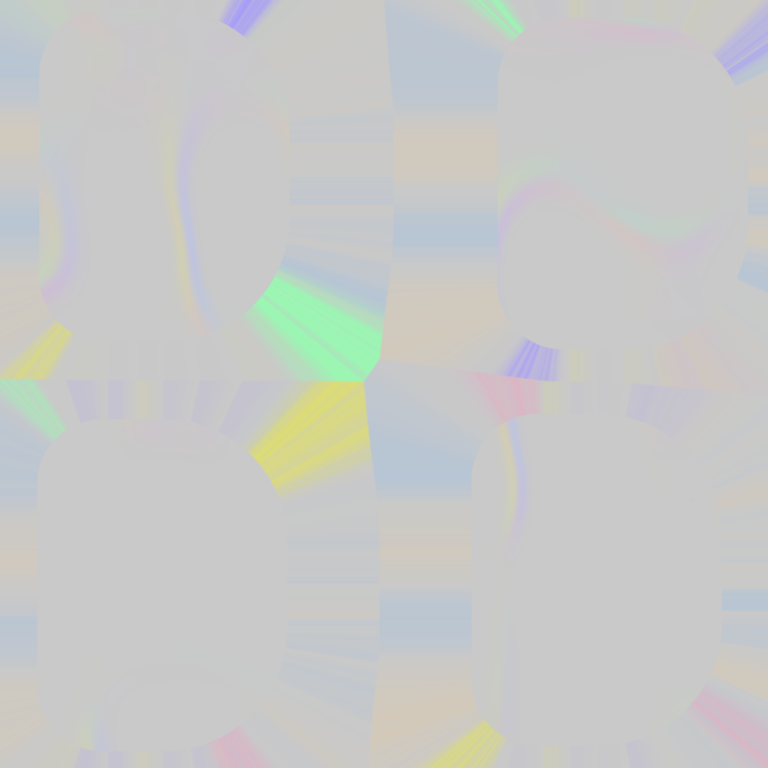
A Shadertoy shader for this background:

```glsl
#define HALF_SIZE vec2(0.163, 0.216)
#define LEFT_RADIUS 0.085
#define RIGHT_RADIUS 0.16
#define BAND_PERIOD 0.197
#define BAND_STRENGTH 0.62
#define VEIN_SCALE 5.5
#define VEIN_WIDTH 0.075
#define VEIN_STRENGTH 0.0011

const vec3 GREY = vec3(0.787);
const vec3 SKY = vec3(0.67, 0.76, 0.86);
const vec3 SAND = vec3(0.845, 0.79, 0.70);
const vec3 FAN_COLOURS[4] = vec3[4](
    vec3(0.61, 0.96, 0.70),   // green
    vec3(0.86, 0.86, 0.47),   // yellow
    vec3(0.66, 0.62, 0.97),   // violet
    vec3(0.87, 0.70, 0.76));  // pink

// Island order: top left, top right, bottom left, bottom right
const vec2 CENTRES[4] = vec2[4](vec2(0.214, 0.772), vec2(0.811, 0.761),
                                vec2(0.211, 0.238), vec2(0.777, 0.245));

// One column per island; corners: top right, top left, bottom left, bottom right
const mat4 FAN_ANGLE = mat4(1.13, 2.20, -2.15, -0.87,  0.87, 2.18, -2.04, -1.20,
                            0.84, 2.17, -2.10, -1.18,  1.20, 2.02, -2.17, -0.87);
const mat4 FAN_WIDTH = mat4(0.12, 0.15, 0.08, 0.24,  0.13, 0.07, 0.13, 0.25,
                            0.24, 0.07, 0.10, 0.15,  0.22, 0.16, 0.10, 0.13);
const mat4 FAN_POWER = mat4(0.9, 0.1, 0.6, 1.0,  0.6, 0.8, 0.65, 0.2,
                            1.0, 0.5, 0.1, 0.7,  0.12, 0.7, 0.9, 0.6);
const mat4 FAN_HUE = mat4(2, 0, 1, 0,  2, 0, 2, 3,  1, 0, 1, 3,  2, 3, 1, 3);

float hash(vec2 p) {
    p = fract(p * vec2(0.1031, 0.1137));
    p += dot(p, p.yx + 33.33);
    return fract((p.x + p.y) * p.x * 17.3);
}

float noise(vec2 p) {
    vec2 i = floor(p), f = fract(p);
    f = f * f * (3.0 - 2.0 * f);
    return mix(mix(hash(i), hash(i + vec2(1, 0)), f.x),
               mix(hash(i + vec2(0, 1)), hash(i + 1.0), f.x), f.y);
}

// Signed stripes with one crisp and one fading edge
float stripes(float x, float seed) {
    float f = fract(x);
    float level = hash(vec2(floor(x) + 57.0, seed)) * 2.0 - 1.0;
    return level * smoothstep(0.0, 0.08, f) * (1.0 - smoothstep(0.3, 1.0, f));
}

// Distance to an island, its nearest edge point and outward normal
float island(vec2 p, out vec2 edge, out vec2 normal) {
    float r = p.x > 0.0 ? RIGHT_RADIUS : LEFT_RADIUS;
    vec2 q = abs(p) - HALF_SIZE + r;
    float d = length(max(q, 0.0)) + min(max(q.x, q.y), 0.0) - r;
    normal = sign(p) * max(q, 0.0) / max(length(max(q, 0.0)), 1e-5);
    edge = p - normal * d;
    return d;
}

float veinHeight(vec2 p, float seed) {
    p += 0.025 * (vec2(noise(p * 9.0 + seed), noise(p * 9.0 + seed + 40.0)) - 0.5);
    float n = noise(p * VEIN_SCALE * vec2(1.15, 0.8) + seed * 7.3 + 20.0);
    float ridge = (n - 0.5) / VEIN_WIDTH;
    return exp(-ridge * ridge) * smoothstep(0.2, 0.7, noise(p * 7.0 + seed + 90.0));
}

// Faint embossed veins inside an island
vec3 veinColour(vec2 p, float seed) {
    const float e = 0.004;
    vec2 slope = vec2(veinHeight(p + vec2(e, 0), seed) - veinHeight(p - vec2(e, 0), seed),
                      veinHeight(p + vec2(0, e), seed) - veinHeight(p - vec2(0, e), seed)) / (2.0 * e);
    return GREY + VEIN_STRENGTH * (slope.x * vec3(0.3, 0.35, -1.0)
                                 + slope.y * vec3(0.6, -0.7, 0.3));
}

// Streaks that carry the edge colour outward along the normal
vec3 streakColour(vec2 edge, vec2 normal, int id) {
    float seed = float(id) * 5.0 + 3.0;
    float side = smoothstep(0.45, 0.9, abs(normal.x));
    float wave = cos(6.2832 * (edge.y - 0.14) / BAND_PERIOD);
    float broad = normal.x < 0.0 ? 0.75 * wave : 0.0;
    float fine = stripes(edge.y * 24.0, seed + step(0.0, normal.x))
               + 0.3 * stripes(edge.y * 95.0, seed + 2.0);
    float band = (broad + fine * (normal.x < 0.0 ? 0.3 : 0.9)) * side * BAND_STRENGTH;
    vec3 col = mix(GREY, band > 0.0 ? SKY : SAND, min(abs(band), 1.0));
    float pale = stripes(edge.x * 28.0, seed + 4.0) * (1.0 - side);
    col = mix(col, FAN_COLOURS[pale > 0.0 ? 2 : 1], 0.16 * abs(pale));

    float angle = atan(edge.y, edge.x);
    for (int k = 0; k < 4; k++) {
        float x = (angle - FAN_ANGLE[id][k]) / FAN_WIDTH[id][k];
        float body = 1.0 - smoothstep(0.35, 1.0, abs(x));
        float grain = 0.85 + 0.3 * stripes(x * 3.0, seed + float(k))
                    + 0.3 * stripes(x * 9.0, seed + 11.0 + float(k));
        vec3 tint = FAN_COLOURS[int(FAN_HUE[id][k])];
        col = mix(col, tint, clamp(body * grain * FAN_POWER[id][k], 0.0, 1.0));
    }
    return col;
}

vec3 islandColour(vec2 uv, int id, float px) {
    vec2 edge, normal, p = uv - CENTRES[id];
    float d = island(p, edge, normal);
    if (d < -px) return veinColour(p, float(id) + 1.0);
    return mix(veinColour(p, float(id) + 1.0), streakColour(edge, normal, id),
               smoothstep(-px, px, d));
}

void mainImage(out vec4 fragColor, in vec2 fragCoord) {
    vec2 uv = fragCoord / iResolution.xy;
    float px = 1.0 / iResolution.y;
    // Nearest and second nearest islands
    float d1 = 9.0, d2 = 9.0;
    int first = 0, second = 0;
    for (int i = 0; i < 4; i++) {
        vec2 edge, normal;
        float d = island(uv - CENTRES[i], edge, normal);
        if (d < d1) { d2 = d1; second = first; d1 = d; first = i; }
        else if (d < d2) { d2 = d; second = i; }
    }
    vec3 col = islandColour(uv, first, px);
    float seam = 0.5 - 0.5 * smoothstep(0.0, px, 0.5 * (d2 - d1));
    if (seam > 0.0) col = mix(col, islandColour(uv, second, px), seam);
    fragColor = vec4(col, 1.0);
}
```
